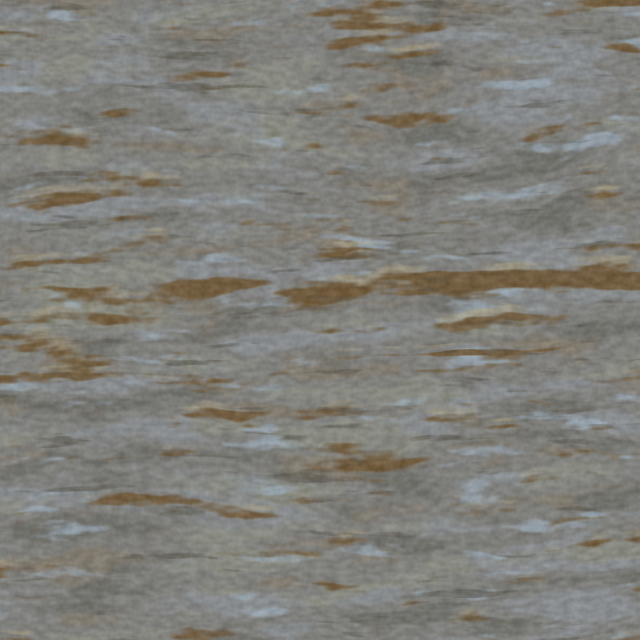
A Shadertoy shader for this texture:

```glsl
// Weathered grey stone with horizontal bedding, rust bands and pale blue flecks.
// Stretched gradient noise is thresholded into streaks; a few curved bands
// raise the rust threshold locally, and fine grain is laid over everything.

const vec3 GREY  = vec3(0.500, 0.500, 0.488);
const vec3 COOL  = vec3(0.535, 0.550, 0.560);
const vec3 OLIVE = vec3(0.535, 0.540, 0.505);
const vec3 DARK  = vec3(0.445, 0.445, 0.425);
const vec3 WARM  = vec3(0.510, 0.485, 0.440);
const vec3 BLUE  = vec3(0.600, 0.660, 0.710);
const vec3 RUST  = vec3(0.430, 0.335, 0.205);
const vec3 CREAM = vec3(0.660, 0.620, 0.510);
const vec3 SEAM  = vec3(0.340, 0.330, 0.290);

const vec2 TONE_SCALE  = vec2(4.0, 20.0);
const vec2 FLECK_SCALE = vec2(6.0, 31.0);
const vec2 RUST_SCALE  = vec2(4.5, 30.0);
const vec2 SEAM_SCALE  = vec2(5.0, 48.0);
const vec2 GRAIN_SCALE = vec2(55.0, 115.0);
const float GRAIN_AMOUNT = 0.075;
const float BAND_STRENGTH = 0.50;
const float EDGE_OFFSET = 0.011;

vec2 gradient(vec2 cell) {
    float h = fract(sin(dot(cell, vec2(127.1, 311.7))) * 43758.5453);
    float angle = 6.2832 * h;
    return vec2(cos(angle), sin(angle));
}

// Gradient noise, roughly -0.7 to 0.7
float noise(vec2 p) {
    vec2 i = floor(p);
    vec2 f = p - i;
    vec2 u = f * f * f * (f * (f * 6.0 - 15.0) + 10.0);
    vec2 e = vec2(1.0, 0.0);
    float a = dot(gradient(i), f);
    float b = dot(gradient(i + e.xy), f - e.xy);
    float c = dot(gradient(i + e.yx), f - e.yx);
    float d = dot(gradient(i + e.xx), f - e.xx);
    return mix(mix(a, b, u.x), mix(c, d, u.x), u.y);
}

// Octaves grow faster along x, so small details are less stretched
float fbm(vec2 p) {
    float sum = 0.0;
    float gain = 1.0;
    for (int i = 0; i < 4; i++) {
        sum += gain * noise(p);
        p = p * vec2(2.1, 1.7) + vec2(17.3, 9.1);
        gain *= 0.55;
    }
    return sum;
}

float band(float y, float centre, float width) {
    float d = (y - centre) / width;
    return exp(-d * d);
}

// Main rust layer, a thinning layer below it, and a trace at the top
float rustBands(vec2 p) {
    float mainBand = band(p.y, 0.505 + 0.045 * smoothstep(0.0, 0.6, p.x), 0.026);
    float lowWidth = mix(0.020, 0.006, smoothstep(0.12, 0.32, p.x));
    float lowBand = band(p.y, 0.460 - 0.020 * sin(3.1416 * p.x), lowWidth);
    float topBand = band(p.y, 0.985, 0.014) * smoothstep(0.35, 0.55, p.x);
    return max(mainBand, max(0.9 * lowBand, 0.7 * topBand));
}

float rustMask(vec2 p) {
    float cluster = 0.22 * noise(p * vec2(2.0, 6.0) + 41.0);
    float field = fbm(p * RUST_SCALE + 23.0) + cluster + BAND_STRENGTH * rustBands(p);
    return smoothstep(0.28, 0.62, field);
}

void mainImage(out vec4 fragColor, in vec2 fragCoord) {
    vec2 uv = fragCoord / iResolution.xy;

    // Gently bent bedding that rises towards the right
    vec2 p = uv;
    p.y += 0.022 * noise(uv * vec2(2.5, 4.0) + 5.0);
    p.y += 0.005 * noise(uv * vec2(9.0, 14.0) + 13.0);
    p.y -= 0.020 * uv.x * uv.x - 0.006;

    // Grey ground
    float tone = fbm(p * TONE_SCALE + 3.0);
    float hue = fbm(p * vec2(3.0, 11.0) + 67.0) + 0.12 * (0.5 - uv.x);
    vec3 light = mix(COOL, OLIVE, smoothstep(-0.12, 0.15, hue));
    vec3 shade = mix(DARK, WARM, smoothstep(-0.12, 0.20, hue));
    vec3 color = mix(GREY, light, smoothstep(0.0, 0.35, tone));
    color = mix(color, shade, smoothstep(0.05, 0.42, -tone));

    // Pale blue flecks, rarer in the calm lower part
    float calm = 1.0 - smoothstep(0.25, 0.45, uv.y);
    float fleck = fbm(p * FLECK_SCALE + 89.0) + 0.10 * (uv.x - 0.5) - 0.08 * calm;
    color = mix(color, BLUE, 0.75 * smoothstep(0.25, 0.65, fleck));

    // Rust with cream along its upper edges
    float rust = rustMask(p);
    float below = rustMask(p - vec2(0.0, EDGE_OFFSET));
    float patches = smoothstep(-0.05, 0.30, noise(p * vec2(6.0, 18.0) + 31.0));
    color = mix(color, RUST, 0.85 * rust);
    color = mix(color, CREAM, 0.70 * below * (1.0 - rust) * patches);

    // Thin dark seams
    float seam = smoothstep(0.34, 0.65, fbm(p * SEAM_SCALE + 53.0));
    color = mix(color, SEAM, 0.50 * seam);

    // Fine grain
    float grain = noise(p * GRAIN_SCALE) + 0.45 * noise(uv * 150.0 + 7.0);
    color += GRAIN_AMOUNT * grain * vec3(0.95, 1.0, 1.05);

    fragColor = vec4(clamp(color, 0.0, 1.0), 1.0);
}
```
